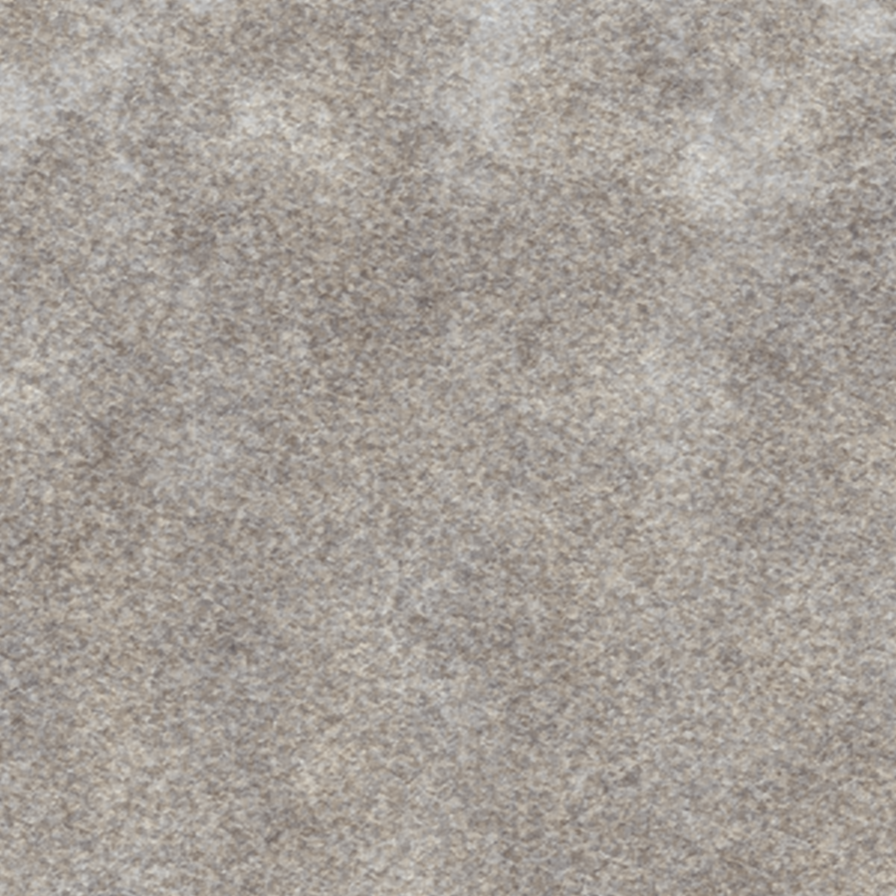
A WebGL 1 fragment shader for this texture:

```glsl
precision highp float;
// Worn felted-wool carpet: greige fibre grain under ragged pale and dark blotches.

uniform vec2 u_resolution;

const vec3 BASE_COLOR = vec3(0.650, 0.622, 0.594);
const vec3 TONE_TINT = vec3(0.96, 1.03, 1.0);     // how each channel follows the tone
const vec3 WARM_TINT = vec3(0.55, 0.05, -0.70);   // beige to blue-grey axis
const vec3 PALE_TINT = vec3(0.92, 1.02, 1.06);    // faded areas turn cooler

const float CLOUD_SCALE = 7.0;
const float CLOUD_DEPTH = 0.056;
const float PALE_SCALE = 8.0;
const float PALE_LIFT = 0.085;
const float DARK_SCALE = 6.5;
const float DARK_DROP = 0.075;
const float ROUGHNESS = 0.70;                     // octave gain of the blotches
const vec2 FIBRE_SCALE = vec2(135.0, 245.0);      // cells along and across a fibre
const float FIBRE_DEPTH = 0.088;
const float CROSS_DEPTH = 0.072;
const float FINE_DEPTH = 0.050;
const float FIBRE_CURL = 0.0013;
const float WARM_DEPTH = 0.029;

float hash(vec2 p) {
  vec3 q = fract(vec3(p.xyx) * 0.1031);
  q += dot(q, q.yzx + 33.33);
  return fract((q.x + q.y) * q.z);
}

// Smooth value noise in -1..1
float noise(vec2 p) {
  vec2 cell = floor(p);
  vec2 f = fract(p);
  f = f * f * (3.0 - 2.0 * f);
  float low = mix(hash(cell), hash(cell + vec2(1.0, 0.0)), f.x);
  float high = mix(hash(cell + vec2(0.0, 1.0)), hash(cell + vec2(1.0)), f.x);
  return 2.0 * mix(low, high, f.y) - 1.0;
}

mat2 rotation(float angle) {
  float c = cos(angle);
  float s = sin(angle);
  return mat2(c, s, -s, c);
}

float fbm(vec2 p) {
  mat2 turn = rotation(0.6);
  float sum = 0.0;
  float amplitude = 1.0;
  for (int i = 0; i < 5; i++) {
    sum += amplitude * noise(p + 100.0);
    p = turn * p * 2.03 + 17.3;
    amplitude *= ROUGHNESS;
  }
  return sum;
}

// Wear is strongest along the top and the left side
float wearAmount(vec2 uv) {
  float top = smoothstep(0.45, 0.95, uv.y);
  float left = (1.0 - smoothstep(0.0, 0.35, uv.x)) * smoothstep(0.0, 0.6, uv.y);
  return clamp(0.2 + 0.7 * top + 0.4 * left, 0.0, 1.0);
}

// Short, slightly curled fibres lying in two crossing directions
float fibreGrain(vec2 uv) {
  vec2 curl = vec2(noise(uv * 90.0 + 300.0), noise(uv * 90.0 + 400.0));
  vec2 p = uv + FIBRE_CURL * curl;
  float along = noise(rotation(0.4) * p * FIBRE_SCALE.yx.yx + 500.0);
  float across = noise(rotation(-0.6) * p * FIBRE_SCALE * 1.1 + 800.0);
  float fine = noise(uv * 300.0 + 50.0);
  return FIBRE_DEPTH * along + CROSS_DEPTH * across + FINE_DEPTH * fine;
}

void main() {
  vec2 uv = gl_FragCoord.xy / u_resolution;
  float wear = wearAmount(uv);

  // Blotches: mottled clouds, ragged faded patches, dark stains
  vec2 warp = 0.018 * vec2(noise(uv * 14.0 + 20.0), noise(uv * 14.0 + 60.0));
  vec2 p = uv + warp;
  float drift = 0.012 * noise(uv * 3.0 + 40.0);
  float cloud = drift + CLOUD_DEPTH * fbm(p * CLOUD_SCALE) * mix(0.5, 0.85, wear);
  float pale = smoothstep(0.2, 1.1, fbm(p * vec2(1.15, 0.85) * PALE_SCALE + 210.0)) * wear;
  float dark = smoothstep(0.25, 1.2, fbm(p * DARK_SCALE + 330.0)) * wear;

  // Wool grain, a little quieter where the pile has faded
  float grain = fibreGrain(uv) * (1.0 - 0.3 * pale);
  float tone = cloud + PALE_LIFT * pale - DARK_DROP * dark + grain;

  // Mixed beige and blue-grey yarn
  float warmth = noise(uv * 150.0 + 700.0) + 0.35 * noise(uv * 8.0 + 900.0) - 0.4 * pale;

  vec3 color = BASE_COLOR + tone * mix(TONE_TINT, PALE_TINT, pale);
  color += WARM_DEPTH * warmth * WARM_TINT;
  gl_FragColor = vec4(clamp(color, 0.0, 1.0), 1.0);
}
```
